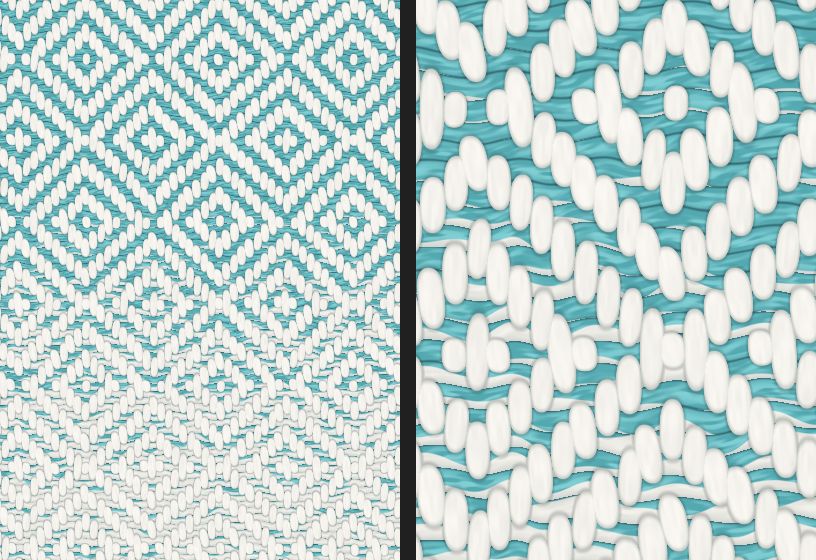
Left, the full canvas; right, a detail of the centre.
Give the GLSL for this texture, as a WebGL 2 fragment shader.

```glsl
#version 300 es
precision highp float;
// Woven diamond twill: plump white warp over teal weft that fades to white downward.
uniform vec2 u_resolution;
out vec4 outColor;

const vec2 THREADS = vec2(75.2, 75.4);     // warp and weft threads per canvas height
const vec2 MIRROR = vec2(20.0, 56.0);      // thread indices of one diamond centre
const vec2 REPEAT = vec2(18.0, 22.0);      // threads in one diamond repeat
const float TWILL = 4.0;                   // threads in one diagonal rib
const float GRAIN_HALF_WIDTH = 0.58;
const float GRAIN_OVERHANG = 0.30;
const float FADE_TOP = 0.76;               // height where white weft starts to appear
const float FADE_BOTTOM = 0.08;
const vec3 WHITE = vec3(0.965, 0.955, 0.935);
const vec3 WHITE_SHADE = vec3(0.75, 0.77, 0.75);
const vec3 TEAL_LIGHT = vec3(0.50, 0.81, 0.83);
const vec3 TEAL = vec3(0.33, 0.66, 0.69);
const vec3 TEAL_DARK = vec3(0.22, 0.43, 0.46);

float hash(vec2 p) {
  return fract(sin(dot(p, vec2(127.1, 311.7))) * 43758.5453);
}

float noise(vec2 p) {
  vec2 i = floor(p), f = fract(p);
  f = f * f * (3.0 - 2.0 * f);
  return mix(mix(hash(i), hash(i + vec2(1, 0)), f.x),
             mix(hash(i + vec2(0, 1)), hash(i + vec2(1, 1)), f.x), f.y);
}

// 1 where the warp passes over the weft; mirrored both ways to form diamonds
float warpUp(vec2 cell) {
  vec2 fold = abs(mod(cell - MIRROR + 0.5 * REPEAT, REPEAT) - 0.5 * REPEAT);
  return 1.0 - step(0.5 * TWILL, mod(fold.x + fold.y + 0.25, TWILL));
}

// Rounded height of the topmost warp float; yz hold its local position, w its seed
vec4 warpFloat(vec2 p) {
  vec4 best = vec4(-9.0, 0.0, 0.0, 0.0);
  vec2 base = floor(p), up = vec2(0.0, 1.0);
  for (int dx = -1; dx <= 1; dx++) {
    for (int dy = -4; dy <= 1; dy++) {
      vec2 cell = base + vec2(dx, dy);
      if (warpUp(cell) < 0.5 || warpUp(cell - up) > 0.5) continue;
      float span = 1.0 + warpUp(cell + up) * (1.0 + warpUp(cell + 2.0 * up));
      float seed = hash(cell);
      vec2 q = p - cell - vec2(0.5, 0.5 * span);
      q += 0.18 * (vec2(seed, hash(cell + 7.3)) - 0.5);
      q.x += q.y * (0.22 * (seed - 0.5) + 0.04);
      q /= vec2(GRAIN_HALF_WIDTH * (0.92 + 0.16 * seed), 0.5 * span + GRAIN_OVERHANG);
      float height = 1.0 - pow(abs(q.x), 2.3) - pow(abs(q.y), 2.8);
      if (height > best.x) best = vec4(height, q, seed);
    }
  }
  return best;
}

// Teal weft, partly covered by white strands toward the bottom
vec3 weftColor(vec2 p, float canvasY, float pixel) {
  float y = p.y + 0.14 * sin(p.x * 1.57 + 3.0 * noise(p * 0.2));
  float row = floor(y);
  float v = fract(y) - 0.5;
  float fiber = noise(vec2(p.x * 1.6 - v * 3.0, y * 6.0));
  float body = 1.0 - 4.0 * v * v;
  vec3 teal = mix(TEAL_DARK, TEAL, smoothstep(0.0, 0.4, body));
  teal = mix(teal, TEAL_LIGHT, smoothstep(0.25, 0.75, fiber) * body);

  float fade = 1.0 - smoothstep(FADE_BOTTOM, FADE_TOP, canvasY);
  float patchy = noise(vec2(p.x * 0.5, row * 3.7)) - 0.5;
  float rowShift = hash(vec2(row, 19.0)) - 0.5;
  float cover = fade * 0.88 + (patchy * 0.9 + rowShift * 0.4) * smoothstep(0.0, 0.25, fade);
  float split = mix(-0.65, 0.5, clamp(cover, 0.0, 1.0));
  float whiteMask = 1.0 - smoothstep(split - pixel, split + pixel, v);
  vec3 white = mix(WHITE_SHADE, WHITE, 0.3 + 0.4 * body + 0.3 * body * fiber);
  return mix(teal, white, whiteMask);
}

void main() {
  vec2 uv = gl_FragCoord.xy / u_resolution.y;
  float pixel = THREADS.y / u_resolution.y;
  vec2 p = uv * THREADS;

  // Slight hand-woven waviness
  p += 0.4 * (vec2(noise(p * 0.2), noise(p * 0.2 + 31.0)) - 0.5);

  // Weft, darkened where the warp floats press into it
  vec4 warp = warpFloat(p);
  vec3 color = weftColor(p, uv.y, pixel);
  color *= mix(1.0, 0.84, smoothstep(-0.6, 0.0, warp.x));

  // Warp floats with soft rims, fine fibers and light from the upper left
  float fiber = noise(vec2(warp.y * 4.0 + warp.w * 40.0, p.y * 1.3));
  float light = smoothstep(-0.1, 0.5, warp.x) - 0.15 * smoothstep(0.3, 1.0, warp.y - 0.4 * warp.z);
  vec3 white = mix(WHITE_SHADE, WHITE, clamp(light, 0.0, 1.0));
  white *= 0.97 + 0.04 * fiber + 0.015 * warp.w;
  float edge = 1.6 * pixel;
  color = mix(color, white, smoothstep(-edge, edge, warp.x));

  outColor = vec4(color, 1.0);
}
```
